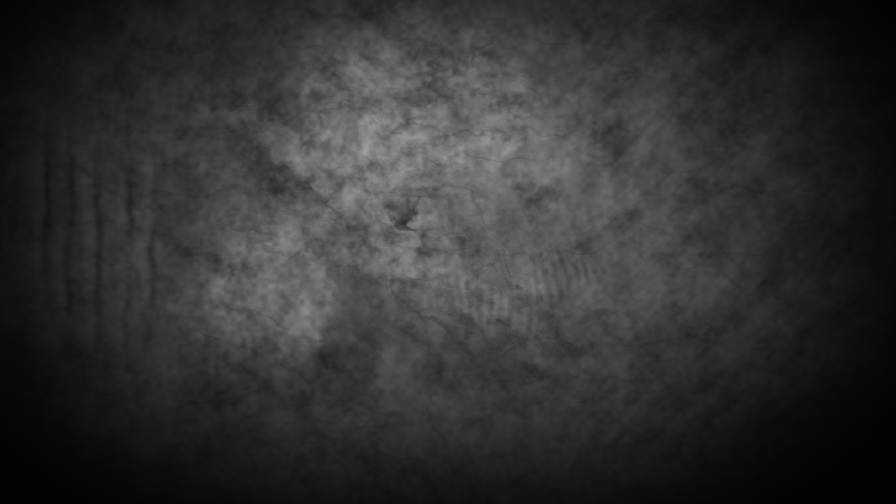
Reproduce this texture procedurally as a Shadertoy shader.

```glsl
// A worn, dark plaster wall: ragged pale patches and stains over mottled noise,
// with drips on the left, curved trowel ribs on the right and a wide vignette.
// Soft ellipses in noise-warped space place the tones; stretched fbm gives the grain.

float hash(vec2 p) {
    vec3 q = fract(vec3(p.xyx) * 0.1031);
    q += dot(q, q.yzx + 33.33);
    return fract((q.x + q.y) * q.z);
}

float noise(vec2 p) {
    vec2 i = floor(p), f = fract(p);
    f = f * f * (3.0 - 2.0 * f);
    return mix(mix(hash(i), hash(i + vec2(1, 0)), f.x),
               mix(hash(i + vec2(0, 1)), hash(i + vec2(1, 1)), f.x), f.y);
}

float fbm(vec2 p) {
    float sum = 0.0, amp = 0.5;
    for (int i = 0; i < 5; i++) {
        sum += amp * noise(p);
        p = mat2(1.6, 1.2, -1.2, 1.6) * p + 7.3;
        amp *= 0.55;
    }
    return sum / 1.055;
}

// Coordinates along and across a direction
vec2 turn(vec2 p, float angle) {
    float c = cos(angle), s = sin(angle);
    return vec2(c * p.x + s * p.y, c * p.y - s * p.x);
}

// Soft-edged rotated ellipse
float blot(vec2 p, vec2 centre, vec2 radius, float angle) {
    return 1.0 - smoothstep(0.45, 1.35, length(turn(p - centre, angle) / radius));
}

// Centred noise drawn out along a direction
float strokes(vec2 p, float angle, vec2 scale) {
    return fbm(turn(p, angle) * scale) - 0.5;
}

// Thin creases where noise crosses its middle value
float crease(vec2 p) {
    return 1.0 - smoothstep(0.0, 0.07, abs(fbm(p) - 0.5));
}

void mainImage(out vec4 fragColor, in vec2 fragCoord) {
    vec2 p = fragCoord / iResolution.y;
    p.x += 0.5 * (16.0 / 9.0 - iResolution.x / iResolution.y);

    // Ragged edges from warped space
    vec2 w = p + 0.09 * (vec2(fbm(p * 10.0), fbm(p * 10.0 + 40.0)) - 0.5)
               + 0.06 * (vec2(fbm(p * 38.0), fbm(p * 38.0 + 19.0)) - 0.5);

    // Pale plaster
    float upper = blot(w, vec2(0.83, 0.77), vec2(0.27, 0.19), -0.15);
    upper *= smoothstep(0.57, 0.62, w.x);
    float middle = blot(w, vec2(0.76, 0.56), vec2(0.24, 0.11), -0.8);
    float left = blot(w, vec2(0.53, 0.43), vec2(0.16, 0.16), 0.3);
    left *= 1.0 - smoothstep(0.63, 0.67, w.x);
    float pale = max(max(upper, middle), left);
    float tone = 0.29 + 0.115 * pale;
    tone += 0.05 * blot(w, vec2(1.03, 0.67), vec2(0.13, 0.10), 0.4);
    tone += 0.09 * blot(w, vec2(0.53, 0.735), vec2(0.13, 0.025), -0.5);
    tone += 0.025 * blot(w, vec2(1.25, 0.58), vec2(0.34, 0.30), 0.0);

    // Dark stains and the lower wash
    float wash = blot(w, vec2(0.84, 0.35), vec2(0.23, 0.085), -0.4);
    tone -= 0.055 * wash;
    tone -= 0.05 * blot(w, vec2(0.55, 0.25), vec2(0.22, 0.06), 0.1);
    tone -= 0.04 * blot(w, vec2(0.69, 0.27), vec2(0.07, 0.10), -0.5);
    tone -= 0.05 * blot(w, vec2(0.49, 0.84), vec2(0.11, 0.15), 0.2);
    tone -= 0.06 * blot(w, vec2(0.57, 0.65), vec2(0.09, 0.035), -0.7);
    tone -= 0.04 * blot(w, vec2(0.37, 0.55), vec2(0.08, 0.11), 0.0);
    tone -= 0.14 * blot(w, vec2(0.825, 0.575), vec2(0.05, 0.017), -1.0);
    tone -= 0.09 * blot(w, vec2(0.715, 0.545), vec2(0.065, 0.03), -1.0);
    tone -= 0.08 * blot(w, vec2(1.08, 0.605), vec2(0.04, 0.025), 0.3);
    tone -= 0.06 * blot(w, vec2(1.22, 0.71), vec2(0.035, 0.07), 0.0);
    tone -= 0.035 * blot(w, vec2(1.08, 0.77), vec2(0.05, 0.12), 0.0);

    // Mottling and grain, strongest on the pale plaster
    float rough = 0.55 + 0.45 * pale;
    rough *= 1.0 - 0.45 * wash;
    tone *= 0.80 + 0.40 * fbm(p * 7.0 + 3.0);
    tone += 0.25 * rough * (fbm(p * 30.0 + 11.0) - 0.5);
    tone += 0.09 * rough * (noise(p * 95.0) - 0.5);
    tone -= 0.05 * rough * crease(p * vec2(10.0, 17.0) + 5.0);

    // Brush marks: level above, falling in the middle, rising on the right
    float falling = blot(w, vec2(0.86, 0.47), vec2(0.40, 0.19), -0.6);
    float rising = smoothstep(1.0, 1.25, w.x);
    tone += 0.17 * falling * strokes(w, -0.85, vec2(14.0, 60.0));
    tone += 0.14 * upper * strokes(w, -0.15, vec2(16.0, 55.0));
    tone += 0.15 * rising * strokes(p, 0.75, vec2(11.0, 32.0));
    tone += 0.12 * (1.0 - smoothstep(0.2, 0.6, p.x)) * strokes(p, 1.57, vec2(5.0, 24.0));

    // Curved ribs pressed into the plaster
    vec2 arc = p - vec2(1.08, 0.50);
    float ribs = sin(320.0 * (arc.x + 0.45 * arc.y + 2.0 * arc.y * arc.y) + 5.0 * fbm(p * 14.0));
    tone += 0.028 * ribs * blot(w, vec2(1.11, 0.455), vec2(0.10, 0.035), 0.2);
    tone += 0.020 * ribs * blot(w, vec2(1.00, 0.39), vec2(0.12, 0.04), -0.5);

    // Vertical drips, each with a pale rim
    for (int i = 0; i < 5; i++) {
        float k = float(i);
        float x = 0.09 + 0.053 * k + 0.012 * (hash(vec2(k, 4.0)) - 0.5)
                + 0.022 * (fbm(vec2(p.y * 14.0, k * 8.0)) - 0.5);
        float span = smoothstep(0.22, 0.42, p.y) * (1.0 - smoothstep(0.66, 0.78, p.y));
        float line = exp(-pow((p.x - x) / 0.007, 2.0));
        float rim = exp(-pow((p.x - x + 0.018) / 0.014, 2.0));
        tone += span * (0.05 * rim - 0.08 * line) * smoothstep(0.25, 0.7, noise(p * vec2(8.0, 12.0) + k));
    }

    // Vignette, centred left of the middle and slightly squared
    vec2 v = pow(abs(p - vec2(0.86, 0.57)) / vec2(0.98, 0.655), vec2(2.3));
    tone *= 1.0 - smoothstep(0.25, 1.10, pow(v.x + v.y, 1.0 / 2.3));
    fragColor = vec4(vec3(clamp(tone * 1.08 + 0.012, 0.0, 1.0)), 1.0);
}
```
